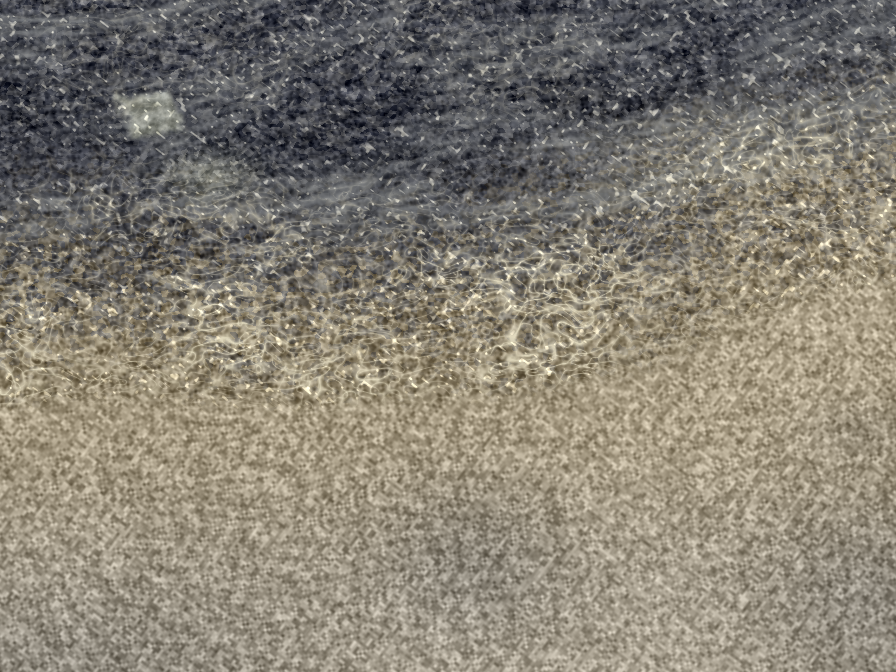
This texture is drawn by a Shadertoy shader. Its source:

```glsl
// Clear rippling water over dark pebbles, thinning out onto pale grainy sand.
#define SAND vec3(0.645, 0.613, 0.548)
#define DEEP vec3(0.225, 0.235, 0.275)
#define SHEEN vec3(0.47, 0.48, 0.485)
#define GLINT vec3(0.90, 0.87, 0.76)
#define GRAIN_SCALE 230.0
#define GRAIN_CONTRAST 0.52
#define PEBBLE_SCALE 105.0
#define CAUSTIC_SCALE 44.0
#define SHORE_LEVEL 0.385
#define SHORE_RISE 0.17

float hash(vec2 p) {
    return fract(sin(dot(p, vec2(127.1, 311.7))) * 43758.5453);
}

float noise(vec2 p) {
    vec2 i = floor(p), f = fract(p);
    f = f * f * (3.0 - 2.0 * f);
    return mix(mix(hash(i), hash(i + vec2(1, 0)), f.x),
               mix(hash(i + vec2(0, 1)), hash(i + vec2(1, 1)), f.x), f.y);
}

float fbm(vec2 p) {
    float sum = 0.0, amp = 0.5;
    for (int i = 0; i < 4; i++) {
        sum += amp * noise(p);
        p = mat2(1.6, 1.2, -1.2, 1.6) * p + 7.3;
        amp *= 0.5;
    }
    return sum / 0.9375;
}

// Random shade of the nearest stone (x) and its squared distance (y)
vec2 pebbles(vec2 p) {
    vec2 cell = floor(p), best = vec2(0.0, 9.0);
    for (int y = -1; y <= 1; y++)
    for (int x = -1; x <= 1; x++) {
        vec2 c = cell + vec2(x, y);
        vec2 d = c + vec2(hash(c), hash(c + 41.0)) - p;
        float dist = dot(d, d);
        if (dist < best.y) best = vec2(hash(c + 83.0), dist);
    }
    return best;
}

// Thin bright lines where a noise field crosses its middle value
float ridge(vec2 p, float sharpness) {
    return pow(1.0 - abs(2.0 * noise(p) - 1.0), sharpness);
}

// Soft elliptical spot
float spot(vec2 p, vec2 center, vec2 size) {
    vec2 d = (p - center) / size;
    return exp(-dot(d, d));
}

float shoreline(float x) {
    return SHORE_LEVEL + SHORE_RISE * smoothstep(0.7, 1.33, x)
         + 0.008 * sin(x * 11.0) + 0.02 * (fbm(vec2(x * 7.0, 2.0)) - 0.5);
}

void mainImage(out vec4 fragColor, in vec2 fragCoord) {
    vec2 p = fragCoord / iResolution.y;
    float depth = p.y - shoreline(p.x);
    float wet = smoothstep(-0.01, 0.04, depth);

    // Sand: rotated fine grains and broad damp stains
    vec2 g = mat2(0.8, 0.6, -0.6, 0.8) * p * GRAIN_SCALE;
    float grain = 0.65 * noise(g) + 0.35 * noise(g * 0.47 + 9.0);
    float stain = fbm(p * vec2(5.0, 3.5) + 3.0) - 0.5;
    float damp = spot(p, vec2(1.30, 0.10), vec2(0.14, 0.16))
               + spot(p, vec2(0.70, 0.17), vec2(0.13, 0.12))
               + spot(p, vec2(0.10, 0.0), vec2(0.35, 0.12))
               + 0.7 * spot(p, vec2(1.28, 0.36), vec2(0.10, 0.05));
    vec3 sand = SAND + vec3(0.02, 0.005, -0.025) * smoothstep(0.1, 0.4, p.y);
    sand += (grain - 0.5) * GRAIN_CONTRAST + stain * 0.08;
    sand -= damp * vec3(0.085, 0.075, 0.055);

    // Stones on the bed, gradually denser and darker with depth
    vec2 stone = pebbles(p * PEBBLE_SCALE * vec2(1.0, 1.4));
    float patches = fbm(p * vec2(5.0, 11.0) + 11.0) - 0.5;
    float reach = mix(0.34, 0.40, smoothstep(0.5, 1.1, p.x));
    float dark = smoothstep(0.04, reach, depth + patches * 0.12 + (stone.x - 0.5) * 0.22);
    float stainSpot = spot(p, vec2(0.37, 0.46), vec2(0.07, 0.02));
    dark = max(dark, 0.6 * stainSpot * smoothstep(0.2, 0.7, stone.x));
    vec3 bed = DEEP + (stone.x - 0.4) * vec3(0.24, 0.23, 0.20) + (grain - 0.5) * 0.36;
    vec3 color = mix(sand - 0.05 * wet, bed, dark * wet);

    // Slanted swells reflecting the sky, with dark hollows between
    vec2 swell = vec2(p.x, p.y - 0.20 * p.x);
    swell.y += 0.05 * (fbm(p * vec2(3.0, 4.0)) - 0.5) + 0.018 * sin(p.x * 8.0);
    float far = smoothstep(0.12, 0.32, depth);
    float bands = fbm(swell * vec2(4.0, 19.0));
    float hollow = spot(p, vec2(0.08, 0.85), vec2(0.14, 0.05))
                 + spot(p, vec2(0.50, 0.80), vec2(0.14, 0.04))
                 + spot(p, vec2(0.17, 0.63), vec2(0.20, 0.04))
                 + spot(p, vec2(0.85, 0.86), vec2(0.25, 0.04));
    hollow = min(hollow, 1.0);
    float sheen = smoothstep(0.38, 0.68, bands) * (1.0 - 0.75 * hollow);
    float ripples = noise(swell * vec2(26.0, 150.0));
    color = mix(color, SHEEN, far * sheen * (0.2 + 0.55 * ripples));
    color += far * (ripples - 0.5) * 0.13 - far * hollow * 0.05;

    // Pale submerged patches and a light angular stone
    color += vec3(0.19, 0.19, 0.14) * spot(p, vec2(0.31, 0.74), vec2(0.07, 0.035));
    color += vec3(0.11, 0.105, 0.08) * far * spot(p, vec2(1.15, 0.74), vec2(0.32, 0.09));
    vec2 q = (p - vec2(0.224, 0.831)) / vec2(0.045, 0.037);
    float edge = max(abs(q.x + 0.3 * q.y), abs(q.y - 0.15 * q.x));
    float rock = 1.0 - smoothstep(0.65, 1.0, edge + 0.7 * (fbm(p * 40.0) - 0.5));
    color = mix(color, vec3(0.62, 0.63, 0.59) + 0.9 * (fbm(p * 70.0) - 0.5), rock * 0.85);

    // Fine caustic net, strongest in the shallows and fading under the swells
    vec2 warp = vec2(noise(p * 21.0), noise(p * 23.0 + 5.0)) - 0.5;
    vec2 net = (vec2(p.x, p.y - 0.15 * p.x) + warp * 0.025) * CAUSTIC_SCALE;
    float lines = ridge(net * vec2(1.0, 1.9), 5.0)
                + 0.8 * ridge(mat2(0.9, 0.4, -0.4, 0.9) * net * vec2(1.6, 2.9) + 17.0, 5.0);
    float shallow = wet * (1.0 - 0.72 * smoothstep(0.14, 0.40, depth));
    float shimmer = 0.4 + 0.8 * smoothstep(0.3, 0.7, fbm(p * vec2(6.0, 10.0) + 23.0));
    color -= 0.10 * shallow * (1.0 - min(lines, 1.0));
    color = mix(color, GLINT, clamp(lines * shallow * shimmer * 0.55, 0.0, 0.9));

    // Scattered sun flecks
    float fleck = smoothstep(0.72, 0.95, noise(g * vec2(0.65, 0.85) + 31.0));
    color += GLINT * fleck * wet * 0.38 * smoothstep(0.3, 0.65, bands + 0.1);
    fragColor = vec4(clamp(color, 0.0, 1.0), 1.0);
}
```
